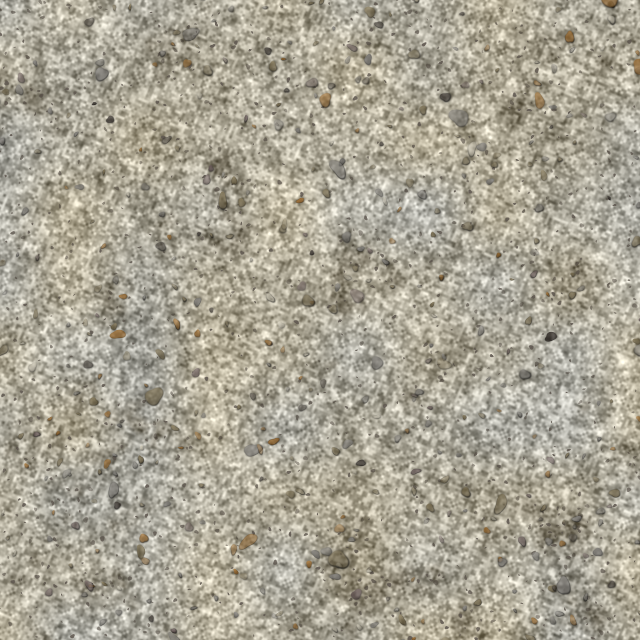
A WebGL 1 fragment shader for this texture:

```glsl
precision highp float;
// Weathered concrete: pale sandy cement with embedded pebbles, pits and dirty stains.
uniform vec2 u_resolution;

#define CEMENT vec3(0.695, 0.678, 0.618)
#define STAIN_COLOR vec3(0.40, 0.37, 0.30)
#define PIT_COLOR vec3(0.21, 0.18, 0.15)
#define GRAIN_CONTRAST 0.74
#define MOTTLE_CONTRAST 0.17
#define CLOUD_CONTRAST 0.11
#define STAIN_STRENGTH 0.62
#define STAIN_SCALE 11.0
#define RIM_WIDTH 0.0017
#define EDGE_SOFTNESS 0.0013

vec3 hash3(vec2 p) {
  vec3 q = fract(p.xyx * vec3(0.1031, 0.1030, 0.0973));
  q += dot(q, q.yxz + 33.33);
  return fract((q.xxy + q.yzz) * q.zyx);
}

float noise(vec2 p) {
  vec2 i = floor(p), f = fract(p);
  f *= f * (3.0 - 2.0 * f);
  float low = mix(hash3(i).x, hash3(i + vec2(1.0, 0.0)).x, f.x);
  float high = mix(hash3(i + vec2(0.0, 1.0)).x, hash3(i + 1.0).x, f.x);
  return mix(low, high, f.y);
}

// Turns the lattice so that layered octaves do not line up.
vec2 turn(vec2 p, float angle) {
  float c = cos(angle), s = sin(angle);
  return vec2(c * p.x - s * p.y, s * p.x + c * p.y);
}

float layered(vec2 p) {
  return 0.55 * noise(p) + 0.29 * noise(turn(p, 0.6) * 2.1 + 17.0)
       + 0.16 * noise(turn(p, 1.3) * 4.3 + 41.0);
}

float stainAt(vec2 uv) {
  return smoothstep(0.56, 0.80, layered(uv * STAIN_SCALE + 23.0));
}

vec3 stoneColor(float pick) {
  vec3 c = vec3(0.48, 0.47, 0.45);                    // grey
  c = mix(c, vec3(0.46, 0.42, 0.32), step(0.34, pick)); // olive
  c = mix(c, vec3(0.56, 0.40, 0.20), step(0.62, pick)); // ochre
  c = mix(c, vec3(0.43, 0.38, 0.37), step(0.76, pick)); // mauve
  c = mix(c, vec3(0.25, 0.23, 0.21), step(0.85, pick)); // charcoal
  return mix(c, vec3(0.70, 0.68, 0.62), step(0.93, pick)); // pale
}

// Cellular scatter of irregular ovals; radius is in canvas units.
vec3 scatter(vec3 color, vec2 uv, float cells, float density, float radius, float pit) {
  vec2 p = uv * cells, home = floor(p);
  float soft = max(EDGE_SOFTNESS, 0.7 / u_resolution.y);
  for (int j = -1; j <= 1; j++) {
    for (int i = -1; i <= 1; i++) {
      vec2 cell = home + vec2(float(i), float(j));
      vec3 place = hash3(cell + cells * 3.7);
      if (place.z > density * 2.2) continue;
      vec2 center = (cell + place.xy) / cells;
      if (place.z > density * (0.7 + 1.5 * stainAt(center))) continue;
      vec3 form = hash3(cell + cells * 5.3 + 61.0);
      vec3 look = hash3(cell + cells * 7.1 + 127.0);

      // Elongated, wobbly outline
      vec2 offset = uv - center;
      vec2 d = turn(offset, form.x * 6.2832);
      d.y *= 1.0 + 0.9 * form.y;
      float size = radius * mix(0.38, 1.0, form.z * form.z);
      float angle = atan(d.y, d.x + 1e-6);
      float wobble = 0.13 * sin(2.0 * angle + look.x * 40.0)
                   + 0.10 * sin(3.0 * angle + look.y * 40.0);
      float dist = length(d) - size * (1.0 + wobble);

      // Body, lit from the upper left, with a dark crescent below
      float lit = dot(offset / size, vec2(-0.35, 0.75));
      float body = 1.0 - smoothstep(-soft, soft, dist);
      float rim = exp(-dist * dist / (RIM_WIDTH * RIM_WIDTH));
      float halo = exp(-max(dist, 0.0) / (0.45 * size));
      vec3 stone = stoneColor(look.x) * (1.0 + 0.20 * clamp(lit, -1.0, 1.0));
      stone += 0.17 * (noise(uv * 170.0 + 9.0) - 0.5);
      stone = mix(stone, PIT_COLOR + 0.18 * look.z, pit);
      color *= 1.0 - 0.13 * halo * look.y * (1.0 - pit);
      color = mix(color, stone, body * mix(0.38, 0.95, look.z));
      color *= 1.0 - rim * (1.0 - pit) * (0.17 - 0.16 * clamp(lit, -1.0, 1.0)) * (0.5 + look.y);
    }
  }
  return color;
}

void main() {
  vec2 uv = gl_FragCoord.xy / u_resolution.y;

  // Sandy cement from coarse clouds down to single grains
  float cloud = layered(uv * 4.0 + 5.0) - 0.5;
  float mottle = layered(uv * 34.0 + 71.0) - 0.5;
  float grain = 0.46 * noise(turn(uv, 0.4) * 235.0) + 0.33 * noise(turn(uv, 1.1) * 125.0 + 31.0)
              + 0.21 * noise(turn(uv, 0.8) * 62.0 + 83.0) - 0.5;
  vec3 color = CEMENT + CLOUD_CONTRAST * cloud + MOTTLE_CONTRAST * mottle;
  color += vec3(0.04, 0.01, -0.05) * (noise(uv * 9.0 + 47.0) - 0.5);

  // Broken dirt patches
  float breakup = smoothstep(0.25, 0.75, layered(uv * 42.0 + 11.0));
  color = mix(color, STAIN_COLOR, STAIN_STRENGTH * stainAt(uv) * (0.25 + 0.75 * breakup));
  color += GRAIN_CONTRAST * grain;

  // Specks, gravel and larger pebbles
  color = scatter(color, uv, 74.0, 0.24, 0.0040, 1.0);
  color = scatter(color, uv, 37.0, 0.30, 0.0085, 0.0);
  color = scatter(color, uv, 15.0, 0.34, 0.0170, 0.0);
  gl_FragColor = vec4(clamp(color, 0.0, 1.0), 1.0);
}
```
